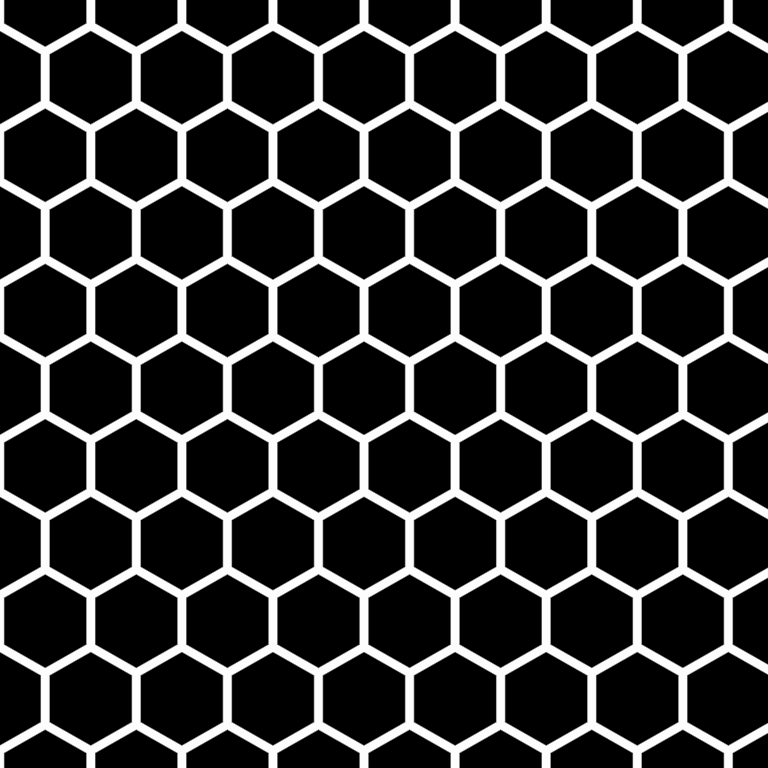
This pattern is drawn by a three.js fragment shader. Its source:

```glsl
// Honeycomb of black pointy-top hexagons divided by even white lines.
varying vec2 vUv;

const float CELL_WIDTH = 0.1186;          // spacing of hexagons across
const float ROW_STEP = 0.1011;            // spacing of rows, slightly flattened
const vec2 ORIGIN = vec2(-0.0004, 1.0);   // left edge of a cell, middle of the top row
const float LINE_WIDTH = 0.0116;
const float EDGE_SOFTNESS = 0.00195;      // width of the smoothed line edge
const vec3 CELL_COLOR = vec3(0.0);
const vec3 LINE_COLOR = vec3(0.994);

const float SQRT3 = 1.7320508;

// Offset from the nearest centre in a lattice of unit-wide hexagons.
vec2 hexOffset(vec2 p) {
  vec2 period = vec2(1.0, SQRT3);
  vec2 evenRow = mod(p + vec2(0.0, 0.5 * SQRT3), period) - 0.5 * period;
  vec2 oddRow = mod(p + vec2(0.5, 0.0), period) - 0.5 * period;
  return dot(evenRow, evenRow) < dot(oddRow, oddRow) ? evenRow : oddRow;
}

// Distance from a point inside a unit-wide hexagon to its border.
float borderDistance(vec2 offset) {
  vec2 q = abs(offset);
  return 0.5 - max(q.x, dot(q, vec2(0.5, 0.5 * SQRT3)));
}

void main() {
  // Scale the canvas so that cells become regular and one unit wide
  vec2 scale = vec2(CELL_WIDTH, ROW_STEP * 2.0 / SQRT3);
  vec2 p = (vUv - ORIGIN) / scale;

  // Lines straddle the shared borders
  float d = borderDistance(hexOffset(p)) * CELL_WIDTH - 0.5 * LINE_WIDTH;
  float line = clamp(0.5 - d / EDGE_SOFTNESS, 0.0, 1.0);

  gl_FragColor = vec4(mix(CELL_COLOR, LINE_COLOR, line), 1.0);
}
```
